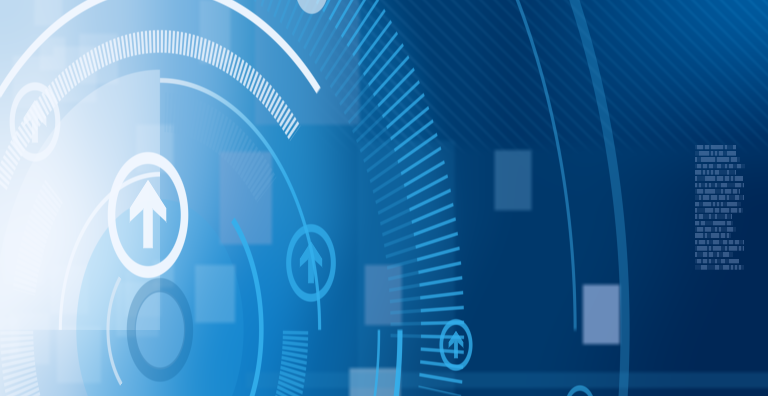
This background is drawn by a WebGL 1 fragment shader. Its source:

```glsl
precision highp float;
// Abstract blue technology backdrop: a white-to-navy ramp under concentric arcs,
// tick rings, soft translucent tiles and ringed arrow badges, layered back to front.
// Round parts live in a squeezed space p of height 1, where screen ovals are circles.
uniform vec2 u_resolution;

const vec3 WHITE = vec3(.95, .97, 1.);
const vec3 ICE = vec3(.87, .92, .97);
const vec3 PALE = vec3(.69, .82, .93);
const vec3 LIGHT = vec3(.46, .7, .88);
const vec3 SKY = vec3(.16, .55, .78);
const vec3 MID = vec3(.04, .36, .59);
const vec3 DEEP = vec3(0., .22, .42);
const vec3 NIGHT = vec3(0., .13, .31);
const vec3 AZURE = vec3(.02, .48, .8);
const vec3 CYAN = vec3(.2, .69, .93);
const vec3 MAUVE = vec3(.55, .66, .84);
const float SPACE_WIDTH = 3.03;       // canvas width in p units
const vec2 HUB = vec2(.631, .167);    // shared centre of the arcs
const vec4 PRINT = vec4(.905, .315, .067, .32); // data block: corner, size
const vec2 PRINT_CELLS = vec2(26., 20.);

vec2 uv, p;
vec3 col;
float px, radius, angle; // edge softness; polar position about HUB in degrees

float hash(vec2 v) { return fract(sin(dot(v, vec2(12.9898, 78.233))) * 43758.5453); }
void lay(vec3 tint, float alpha) { col = mix(col, tint, alpha); }
float stroke(float d, float halfWidth) {
  return 1. - smoothstep(halfWidth - px, halfWidth + px, abs(d));
}
float span(float lo, float hi) {
  return smoothstep(lo - .3, lo + .3, angle) * (1. - smoothstep(hi - .3, hi + .3, angle));
}
void arc(vec3 tint, float alpha, float r, float halfWidth, float lo, float hi) {
  lay(tint, alpha * stroke(radius - r, halfWidth) * span(lo, hi));
}
void ticks(vec3 tint, float alpha, float r0, float r1, float count, float lo, float hi) {
  float across = (fract(angle / 360. * count) - .5) * 6.2832 * radius / count;
  arc(tint, alpha * stroke(across, .0043), .5 * (r0 + r1), .5 * (r1 - r0), lo, hi);
}
// Soft rectangle: centre in xy, half size in zw
void tile(vec3 tint, float alpha, vec4 box) {
  vec2 soft = vec2(.004, .008);
  vec2 e = 1. - smoothstep(-soft, soft, abs(uv - box.xy) - box.zw);
  lay(tint, alpha * e.x * e.y);
}
// Ring with an upward arrow
void badge(vec3 tint, float alpha, vec2 centre, float r) {
  vec2 d = (p - centre) / r;
  float x = abs(d.x);
  float shaft = max(x - .13, abs(d.y + .08) - .5);
  float head = max(max(d.y - .62 + x, .18 - d.y - .6 * x), x - .5);
  float arrow = 1. - smoothstep(-px, px, min(shaft, head) * r);
  lay(tint, alpha * max(arrow, stroke((length(d) - 1.) * r, .09 * r + .002)));
}
float glow(vec2 d, vec2 falloff) { return exp(-dot(d * d, falloff)); }

void main() {
  uv = gl_FragCoord.xy / u_resolution;
  p = uv * vec2(SPACE_WIDTH, 1.);
  px = 1.1 / u_resolution.y;
  vec2 q = p - HUB;
  radius = length(q);
  angle = degrees(atan(q.y, q.x));
  if (angle < -90.) angle += 360.;

  // Base ramp and glows
  float t = uv.x + .08 * (1. - smoothstep(0., .5, uv.y));
  col = mix(ICE, PALE, smoothstep(.04, .15, t));
  lay(LIGHT, smoothstep(.13, .26, t));
  lay(SKY, smoothstep(.24, .38, t));
  lay(MID, smoothstep(.36, .5, t));
  lay(DEEP, smoothstep(.5, .68, t));
  lay(NIGHT, .75 * smoothstep(.75, 1., t));
  lay(AZURE, .7 * glow(q - vec2(.3, 0.), vec2(7.)));
  lay(WHITE, .75 * glow(uv - vec2(.05, .38), vec2(48., 12.)));
  lay(LIGHT, .3 * glow(uv - vec2(0., 1.), vec2(40., 12.)));
  lay(DEEP, .7 * smoothstep(1.1, 1.3, radius) * (1. - smoothstep(.55, .7, uv.x)));
  lay(vec3(0., .4, .68), .9 * smoothstep(.62, 1., uv.x) * smoothstep(.45, 1.05, uv.y));

  // Diagonal hatching
  float hatch = smoothstep(.2, .5, abs(fract((uv.x * 1.94 + uv.y) * 28.) - .5));
  col += (hatch - .5) * .035 * smoothstep(.4, .52, uv.x) * smoothstep(.6, .66, uv.y);

  // Scattered and placed tiles
  for (int i = 0; i < 14; i++) {
    float n = float(i);
    vec2 spot = vec2(.24 * hash(vec2(n, 1.)), hash(vec2(n, 2.)));
    tile(WHITE, .16, vec4(spot, vec2(.02, .05) * (.6 + hash(vec2(n, 3.)))));
  }
  tile(SKY, .13, vec4(.529, .27, .063, .375));
  tile(MAUVE, .22, vec4(.4, .85, .068, .165));
  tile(MAUVE, .4, vec4(.32, .5, .034, .117));
  tile(MAUVE, .38, vec4(.499, .255, .024, .076));
  tile(PALE, .5, vec4(.488, .02, .033, .05));
  tile(PALE, .32, vec4(.28, .258, .026, .073));
  tile(PALE, .25, vec4(.28, .92, .02, .08));
  tile(LIGHT, .32, vec4(.668, .545, .024, .076));
  tile(MAUVE, .75, vec4(.783, .206, .024, .075));
  tile(SKY, .22, vec4(.7, .04, .38, .02));

  // Discs about the hub
  lay(WHITE, .38 * stroke(radius, .657) * span(90., 180.));
  lay(CYAN, .16 * stroke(radius, .33));
  lay(LIGHT, .4 * stroke(radius, .1));
  lay(MID, .28 * stroke(radius - .113, .018));

  // Tick rings
  ticks(CYAN, .75, 1.03, 1.2, 200., -8., 75.);
  ticks(CYAN, .25, .91, 1.03, 200., -2., 70.);
  ticks(WHITE, .8, .7, .757, 300., 43., 150.);
  ticks(WHITE, .5, .5, .59, 240., 140., 170.);
  ticks(WHITE, .45, .5, .63, 240., 180., 200.);
  ticks(LIGHT, .22, .5, .6, 240., 40., 88.);
  ticks(CYAN, .55, .485, .585, 240., -22., 0.);

  // Arcs, outermost first
  arc(SKY, .42, 1.835, .018, -20., 60.);
  arc(SKY, .65, 1.638, .006, 0., 60.);
  arc(CYAN, .9, .947, .01, -14., 0.);
  arc(CYAN, .8, .864, .005, -14., 0.);
  arc(WHITE, .95, .87, .011, 44., 137.);
  arc(mix(CYAN, ICE, smoothstep(30., 90., angle)), .85, .63, .006, 0., 90.);
  arc(CYAN, .9, .4, .009, -30., 44.);
  arc(WHITE, .85, .393, .006, 90., 180.);
  arc(ICE, .7, .205, .006, 140., 222.);

  // Badges
  badge(WHITE, .95, vec2(.584, .457), .144);
  badge(WHITE, .75, vec2(.138, .692), .09);
  badge(CYAN, .75, vec2(1.227, .336), .088);
  badge(CYAN, .8, vec2(1.799, .129), .058);
  badge(CYAN, .6, vec2(2.288, -.035), .055);
  lay(ICE, .65 * stroke(length(p - vec2(1.23, 1.03)), .065));

  // Speckled data block with ragged row ends
  vec2 cell = (uv - PRINT.xy) / PRINT.zw;
  vec2 id = floor(cell * PRINT_CELLS);
  vec2 inside = step(0., cell) * step(cell, vec2(.7 + .3 * hash(vec2(id.y, 7.)), 1.));
  float row = smoothstep(.15, .35, fract(cell.y * PRINT_CELLS.y));
  lay(MAUVE, .38 * inside.x * inside.y * row * (.3 + .7 * step(.4, hash(id))));

  gl_FragColor = vec4(clamp(col, 0., 1.), 1.);
}
```
